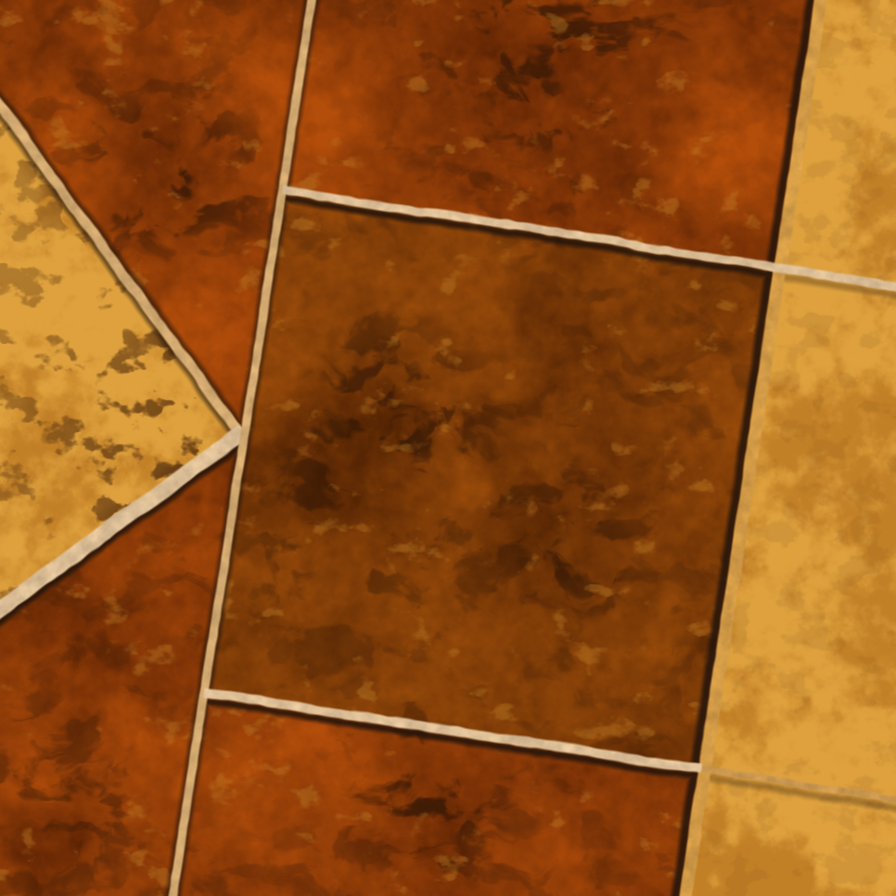
Write a Shadertoy shader that draws this texture.

```glsl
const vec3 UMBER = vec3(0.34, 0.145, 0.012);
const vec3 RUST = vec3(0.62, 0.305, 0.04);
const vec3 SOOT = vec3(0.19, 0.085, 0.02);
const vec3 OCHRE = vec3(0.87, 0.63, 0.24);
const vec3 HONEY = vec3(0.76, 0.50, 0.15);
const vec3 PIT = vec3(0.43, 0.26, 0.08);
const vec3 GROUT = vec3(0.88, 0.76, 0.60);
const vec3 TAN = vec3(0.80, 0.60, 0.32);
const vec3 SHADOW = vec3(0.13, 0.075, 0.04);

// Joint corners
const vec2 A_LOW = vec2(0.193, 0.0), A_HIGH = vec2(0.348, 1.0);
const vec2 B_LOW = vec2(0.761, 0.0), B_HIGH = vec2(0.912, 1.0);
const vec2 UPPER_L = vec2(0.319, 0.788), UPPER_R = vec2(1.0, 0.681);
const vec2 LOWER_L = vec2(0.232, 0.227), LOWER_R = vec2(1.0, 0.108);
const vec2 WEDGE_TOP = vec2(0.0, 0.883), WEDGE_TIP = vec2(0.268, 0.516);
const vec2 WEDGE_BASE = vec2(0.0, 0.320);

// Glaze blotches: centre, radius, brightness
const int BLOTCH_COUNT = 12;
const vec4 BLOTCHES[BLOTCH_COUNT] = vec4[](
    vec4(0.52, 0.65, 0.07, 0.32), vec4(0.45, 0.56, 0.10, -0.32),
    vec4(0.63, 0.39, 0.07, -0.36), vec4(0.20, 0.79, 0.08, -0.45),
    vec4(0.24, 0.64, 0.09, 0.38), vec4(0.62, 0.95, 0.13, -0.36),
    vec4(0.36, 0.90, 0.07, 0.35), vec4(0.80, 0.85, 0.10, 0.25),
    vec4(0.48, 0.11, 0.07, -0.42), vec4(0.27, 0.15, 0.07, 0.33),
    vec4(0.08, 0.12, 0.13, -0.15), vec4(0.39, 0.43, 0.10, -0.24));

float hash(vec2 p) {
    vec3 q = fract(vec3(p.xyx) * 0.1031);
    q += dot(q, q.yzx + 33.33);
    return fract((q.x + q.y) * q.z);
}

float noise(vec2 p) {
    vec2 i = floor(p), f = fract(p);
    f = f * f * (3.0 - 2.0 * f);
    return mix(mix(hash(i), hash(i + vec2(1, 0)), f.x),
               mix(hash(i + vec2(0, 1)), hash(i + vec2(1, 1)), f.x), f.y);
}

float fbm(vec2 p) {
    float sum = 0.0, gain = 0.533;
    for (int i = 0; i < 4; i++) {
        sum += gain * noise(p);
        p = mat2(1.6, 1.2, -1.2, 1.6) * p + 17.3;
        gain *= 0.5;
    }
    return sum;
}

// Signed distance to a line, positive to the left of a -> b
float side(vec2 p, vec2 a, vec2 b) {
    vec2 d = normalize(b - a);
    return d.x * (p.y - a.y) - d.y * (p.x - a.x);
}

float band(float d, float halfWidth, float soft) {
    return 1.0 - smoothstep(halfWidth - soft, halfWidth + soft, abs(d));
}

vec3 brownGlaze(vec2 p, float inner) {
    float blotch = 0.0;
    for (int i = 0; i < BLOTCH_COUNT; i++) {
        vec2 q = (p - BLOTCHES[i].xy) / BLOTCHES[i].z;
        blotch += BLOTCHES[i].w * exp(-dot(q, q));
    }
    vec2 warp = vec2(fbm(p * 15.0), fbm(p * 15.0 + 40.0));
    float tone = 0.60 - 0.06 * inner + 0.7 * blotch;
    tone += 1.1 * (fbm(p * 9.0 + warp) - 0.5) + 0.45 * (fbm(p * 70.0) - 0.5);
    vec3 col = mix(UMBER, RUST, clamp(tone, 0.0, 1.15));
    col *= mix(vec3(1.06, 0.92, 0.9), vec3(1), inner);
    float fleck = smoothstep(0.53, 0.72, fbm(p * vec2(28, 40) + 2.0 * warp));
    col = mix(col, SOOT, fleck * clamp(0.22 - 1.5 * blotch, 0.05, 0.75));
    float scuff = smoothstep(0.66, 0.82, fbm(p * vec2(32, 44) + 90.0));
    return mix(col, HONEY, 0.4 * scuff);
}

vec3 yellowGlaze(vec2 p, float wear) {
    float tone = fbm(p * 8.0 + 5.0) + 0.5 * (fbm(p * 60.0) - 0.5);
    vec3 col = mix(HONEY, OCHRE, smoothstep(0.22, 0.58, tone));
    float pits = smoothstep(0.56, 0.68, fbm(p * vec2(34, 42) + 12.0));
    return mix(col, PIT, pits * wear);
}

void mainImage(out vec4 fragColor, in vec2 fragCoord) {
    vec2 p = fragCoord / iResolution.xy;
    float soft = max(0.0018, 0.8 / iResolution.y);
    float wobble = 0.003 * (noise(p * 22.0) - 0.5) + 0.0015 * (noise(p * 90.0) - 0.5);

    float a = -side(p, A_LOW, A_HIGH) + 0.5 * wobble;
    float b = -side(p, B_LOW, B_HIGH) + 0.5 * wobble;
    float upper = side(p, UPPER_L, UPPER_R) + wobble;
    float lower = side(p, LOWER_L, LOWER_R) + wobble;
    float slope = side(p, WEDGE_TOP, WEDGE_TIP) + wobble;
    float base = side(p, WEDGE_TIP, WEDGE_BASE) + wobble;
    float rightOfA = smoothstep(-soft, soft, a);
    float rightOfB = smoothstep(-soft, soft, b);
    float wedge = smoothstep(-soft, soft, -max(slope, base));

    // Tiles
    float inner = rightOfA * step(upper, 0.0) * step(0.0, lower);
    vec3 col = brownGlaze(p, inner);
    float tipWear = 0.4 + 0.5 * smoothstep(0.25, 0.0, distance(p, vec2(0.18, 0.51)));
    float rim = smoothstep(-0.028, -0.008, max(slope, base));
    vec3 yellow = yellowGlaze(p, mix(tipWear + 0.2 * rim, 0.12, rightOfB));
    col = mix(col, yellow, max(wedge, rightOfB));

    // Joint shadows
    float cross = max(band(upper + 0.009, 0.004, 0.004), band(lower + 0.009, 0.004, 0.004));
    float shade = 0.85 * cross * rightOfA * mix(1.0, 0.35, rightOfB);
    shade = max(shade, 0.85 * band(b + 0.007, 0.005, 0.004));
    shade = max(shade, 0.65 * band(a, 0.008, 0.004));
    float leftOfA = 1.0 - rightOfA;
    shade = max(shade, 0.6 * leftOfA * band(slope, 0.010, 0.004) * step(base, 0.0));
    shade = max(shade, 0.85 * leftOfA * band(base - 0.010, 0.005, 0.004) * step(slope, 0.0));
    col = mix(col, SHADOW, shade);

    // Grout
    float grain = 0.86 + 0.25 * fbm(p * 85.0);
    vec3 cream = GROUT * grain, sand = mix(TAN, GROUT, 0.45) * grain;
    col = mix(col, sand, leftOfA * band(slope, 0.0055, soft) * step(base, 0.004));
    col = mix(col, cream, leftOfA * band(base, 0.009, soft) * step(slope, 0.004));
    col = mix(col, sand, band(a, 0.0048, soft));
    col = mix(col, mix(TAN, OCHRE, 0.5) * grain, band(b - 0.004, 0.007, soft));
    col = mix(col, cream, rightOfA * band(upper, 0.0048, soft));
    vec3 lowerGrout = mix(cream, TAN * grain, rightOfB);
    col = mix(col, lowerGrout, rightOfA * band(lower, mix(0.0052, 0.0035, rightOfB), soft));

    fragColor = vec4(clamp(col, 0.0, 1.0), 1.0);
}
```
